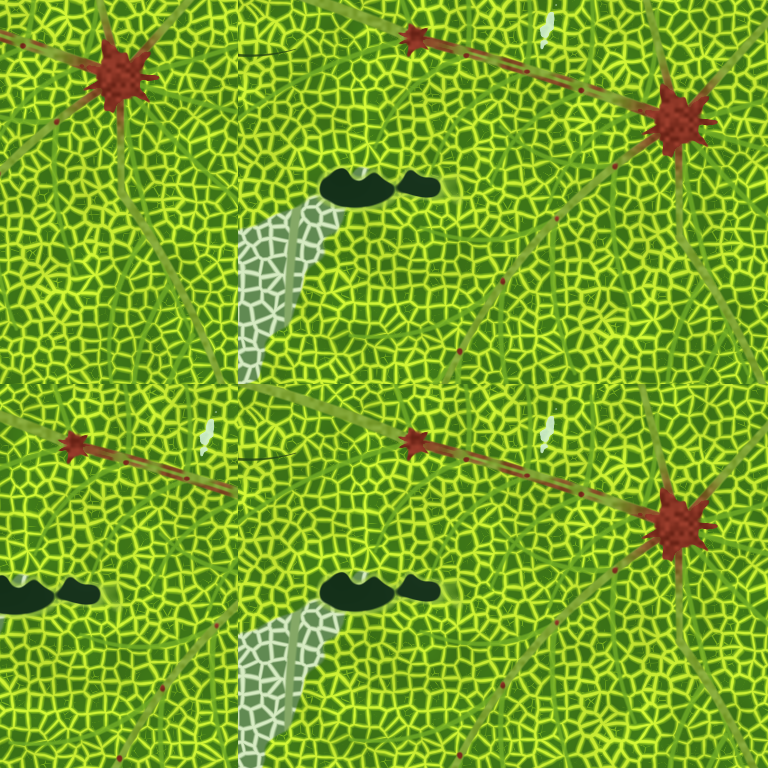
Give the GLSL for this texture, as a Shadertoy shader.

```glsl
const vec2 HUB = vec2(.883, .159);
const vec2 FORK = vec2(.54, .05);
const vec2 LOW_TIP = vec2(.57, .52);

vec2 hash2(vec2 p) {
    vec3 h = fract(p.xyx * vec3(.1031, .103, .0973));
    h += dot(h, h.yzx + 33.33);
    return fract((h.xx + h.yz) * h.zy);
}

float noise(vec2 p) {
    vec2 i = floor(p), f = fract(p);
    f *= f * (3. - 2. * f);
    return mix(mix(hash2(i).x, hash2(i + vec2(1, 0)).x, f.x),
               mix(hash2(i + vec2(0, 1)).x, hash2(i + 1.).x, f.x), f.y);
}

// Distance to the nearest border between Voronoi cells
float cellBorder(vec2 p) {
    vec2 cell = floor(p), f = fract(p), nearest = vec2(0);
    float best = 9., border = 9.;
    for (int k = 0; k < 9; k++) {
        vec2 g = vec2(k % 3 - 1, k / 3 - 1);
        vec2 r = g + .1 + .8 * hash2(cell + g) - f;
        if (dot(r, r) < best) { best = dot(r, r); nearest = r; }
    }
    for (int k = 0; k < 25; k++) {
        vec2 g = vec2(k % 5 - 2, k / 5 - 2);
        vec2 r = g + .1 + .8 * hash2(cell + g) - f, d = r - nearest;
        if (dot(d, d) > 1e-4) border = min(border, dot(.5 * (r + nearest), normalize(d)));
    }
    return border;
}

// Point on a bowed line, and distance to it
vec2 bow(vec2 a, vec2 b, float bend, float t) {
    vec2 ab = b - a;
    return a + ab * t + vec2(-ab.y, ab.x) * bend * 4. * t * (1. - t);
}

float vein(vec2 p, vec2 a, vec2 b, float bend) {
    float t = clamp(dot(p - a, b - a) / dot(b - a, b - a), 0., 1.);
    return length(p - bow(a, b, bend, t)) + .0015 * t;
}

// Spiky burst where veins meet
float burst(vec2 p, float size) {
    float a = atan(p.y, p.x);
    float spikes = pow(.5 + .5 * cos(7. * a + 1.5 * sin(2. * a)), 3.);
    return length(p) - size * (.6 + .65 * spikes + .4 * noise(p * 130.));
}

vec3 leaf(vec2 p, float px) {
    // Main veins, in order of thickness
    float midrib = min(vein(p, HUB, FORK, .015), vein(p, FORK, vec2(.29, -.035), .02));
    float ribs = min(vein(p, HUB, vec2(.826, -.06), 0.), vein(p, HUB, LOW_TIP, .08));
    ribs = min(ribs, vein(p, HUB, vec2(1.07, -.05), 0.));
    ribs = min(ribs, vein(p, HUB, vec2(.885, .309), 0.));
    ribs = min(ribs, vein(p, vec2(.885, .309), vec2(1.03, .6), -.04));

    // Side veins branching from the main ones
    float side = min(vein(p, FORK, vec2(.29, .17), .06), vein(p, FORK, vec2(.51, -.04), 0.));
    float thorns = 9.;
    for (int k = 0; k < 4; k++) {
        float i = float(k), t = .2 + .22 * i;
        vec2 a = mix(FORK, HUB, t), b = bow(HUB, LOW_TIP, .08, t), c = mix(vec2(.885, .309), vec2(1.03, .6), t);
        side = min(side, vein(p, a, a + vec2(-.12, .12), .12));
        side = min(side, vein(p, a, a + vec2(.01 * i - .01, -.13), .05));
        side = min(side, vein(p, b, b + vec2(-.15 - .025 * i, .06 * i - .05), -.12));
        side = min(side, vein(p, b, b + vec2(.025, .2), .07));
        side = min(side, vein(p, c, c + vec2(-.04, .2), .1));
        side = min(side, vein(p, HUB, HUB + .34 * vec2(cos(.55 * i - .35), sin(.55 * i - .35)), .04));
        vec2 j = .006 * (hash2(vec2(i, 7)) - .5);
        thorns = min(thorns, min(length((p - a - j) * vec2(1, 1.5)), length((p - b - j) * vec2(1.3, 1))));
    }
    float trunk = min(midrib, ribs);

    // Yellow mesh over green cells
    float blotch = noise(p * 9.), grain = noise(p * 160.);
    vec2 warp = .006 * vec2(noise(p * 40.), noise(p * 40. + 50.));
    float mesh = cellBorder((p + warp) * 50.);
    float fine = cellBorder((p - warp) * 84. + 20.) + .1 + .25 * noise(p * 60.);
    float nearVein = exp(-min(trunk, side) * 90.);
    float d = min(mesh, fine) + .06 * nearVein + .05 * (.5 - blotch) + .03 * (grain - .5);
    vec3 col = mix(vec3(.47, .68, .11), vec3(.24, .46, .09), smoothstep(.12, .27, d));
    col = mix(vec3(.79, .93, .2), col, smoothstep(.04, .15, d));
    col *= .94 + .12 * noise(p * 25.);

    // Pale underside behind the torn edge
    float ragged = .02 * (noise(p * 45.) - .5);
    float under = min(.45 - (p.y - .275) * .56 - p.x, p.y - .305 + (p.x - .31) * .5) + ragged;
    vec3 pale = mix(vec3(.84, .92, .76), vec3(.38, .54, .32), smoothstep(.04, .22, mesh));
    pale = mix(vec3(.52, .66, .4), pale, smoothstep(.004, .008, vein(p, vec2(.388, .26), vec2(.375, .45), .02)));
    float underMask = smoothstep(-.003, .003, under);

    // Vein bodies with reddened margins
    float sideMask = 1. - smoothstep(.002, .0055, side);
    col = mix(col, vec3(.44, .67, .15), .85 * sideMask);
    float body = min(midrib - .0075, ribs - .0055);
    col = mix(col, vec3(.5, .64, .2) + .12 * (grain - .5), 1. - smoothstep(-.0015, .002, body));
    float onRib = smoothstep(.53, .56, p.x);
    float rim = smoothstep(.004, .001, abs(midrib - .0055)) * onRib * smoothstep(.15, .6, noise(p * 45.));
    float stain = smoothstep(.1, .03, length(p - HUB)) + smoothstep(.08, .02, length(p - FORK)) * onRib;
    float red = max(.8 * rim, stain * (1. - smoothstep(-.002, .001, body)) * .8);
    red = max(red, 1. - smoothstep(.004, .008, thorns + .004 * grain));
    red = max(red, 1. - smoothstep(-px, .002 + px, min(burst(p - HUB, .034), burst(p - FORK, .015))));
    col = mix(col, mix(vec3(.4, .13, .08), vec3(.62, .25, .18), grain), red);
    col = mix(col, pale, underMask);

    // Torn holes with a bright lip
    float hole = min(length((p - vec2(.462, .247)) * vec2(.5, 1)) - .021,
                     length((p - vec2(.557, .244)) * vec2(.5, 1)) - .016) + ragged;
    col = mix(col, vec3(.68, .83, .3), .6 * smoothstep(.008, .002, hole));
    col = mix(col, vec3(.06, .17, .08) + .06 * blotch, smoothstep(.0015, -.0015, hole));

    // White scuffs and a dark scratch
    vec2 s = p - vec2(.713, .035);
    s.x += .3 * s.y;
    float scuff = length(s * vec2(3.2, 1)) - .033 + .025 * grain;
    col = mix(col, vec3(.82, .94, .82), .9 * smoothstep(.003, -.003, scuff));
    float scratch = vein(p, vec2(.3, .071), vec2(.385, .064), .05);
    return mix(col, vec3(.12, .25, .08), .8 * smoothstep(.003, .001, scratch));
}

void mainImage(out vec4 fragColor, in vec2 fragCoord) {
    vec2 p = fragCoord / iResolution.xy;
    p.y = 1. - p.y;
    // Four panels show shifted parts of one leaf
    bool left = p.x < .31, low = p.y > .5;
    vec2 shift = left ? (low ? vec2(.443, -.53) : vec2(.727, .058)) : vec2(0, low ? -.526 : 0.);
    fragColor = vec4(leaf(p + shift, 1. / iResolution.y), 1);
}
```
